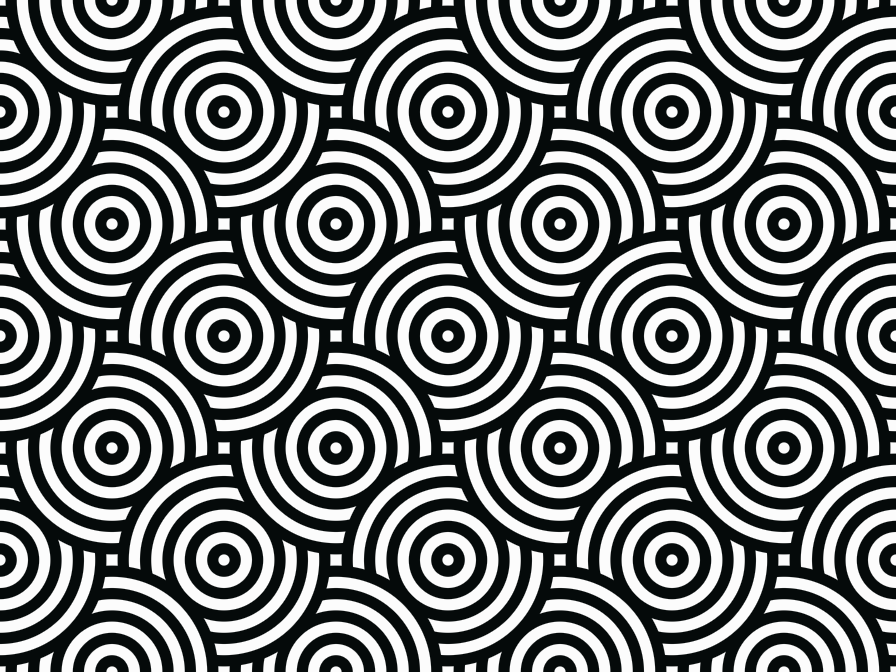
Reproduce this pattern procedurally as a Shadertoy shader.

```glsl
// Interlaced concentric circles: two staggered lattices of ringed discs.
// Each disc passes over its neighbours on one diagonal and under those on
// the other; whole repeat counts make the weave tile without a seam.

const vec2  REPEATS     = vec2(4.0, 3.0);     // cells across and down
const float RING_PITCH  = 0.1;                // spacing of light rings, in cells
const float RING_HALF   = 0.025;              // half width of a light ring
const float DISC_RADIUS = 0.475;              // outer edge of the dark rim
const float SOFTNESS    = 1.1;                // edge ramp, in screen pixels
const vec3  INK         = vec3(0.02, 0.04, 0.04);
const vec3  PAPER       = vec3(0.99);

// Linear coverage of the region where signedDist is negative
float coverage(float signedDist, float blur) {
    return clamp(0.5 - signedDist / blur, 0.0, 1.0);
}

// Offset from the nearest point of a unit lattice
vec2 latticeOffset(vec2 p, vec2 origin) {
    return fract(p - origin + 0.5) - 0.5;
}

// Paints one ringed disc over the light amount already present
float paintDisc(float under, vec2 offset, float blur) {
    float d = length(offset);
    float r = min(d, DISC_RADIUS - RING_HALF);      // keep the rim dark
    float toRing = abs(r - RING_PITCH * round(r / RING_PITCH));
    float rings = coverage(toRing - RING_HALF, blur);
    return mix(under, rings, coverage(d - DISC_RADIUS, blur));
}

void mainImage(out vec4 fragColor, in vec2 fragCoord) {
    vec2 p = fragCoord / iResolution.xy * REPEATS;
    vec2 pixel = REPEATS / iResolution.xy;
    float blur = SOFTNESS * max(pixel.x, pixel.y);

    // Nearest disc of each lattice
    vec2 a = latticeOffset(p, vec2(0.0, 0.5));
    vec2 b = latticeOffset(p, vec2(0.5, 0.0));

    // The diagonal joining the two centres decides which lies on top
    vec2 link = a - b;
    bool aOnTop = link.x * link.y < 0.0;
    vec2 lower = aOnTop ? b : a;
    vec2 upper = aOnTop ? a : b;

    // Light shows through the small gaps between discs
    float light = paintDisc(1.0, lower, blur);
    light = paintDisc(light, upper, blur);

    fragColor = vec4(mix(INK, PAPER, light), 1.0);
}
```
